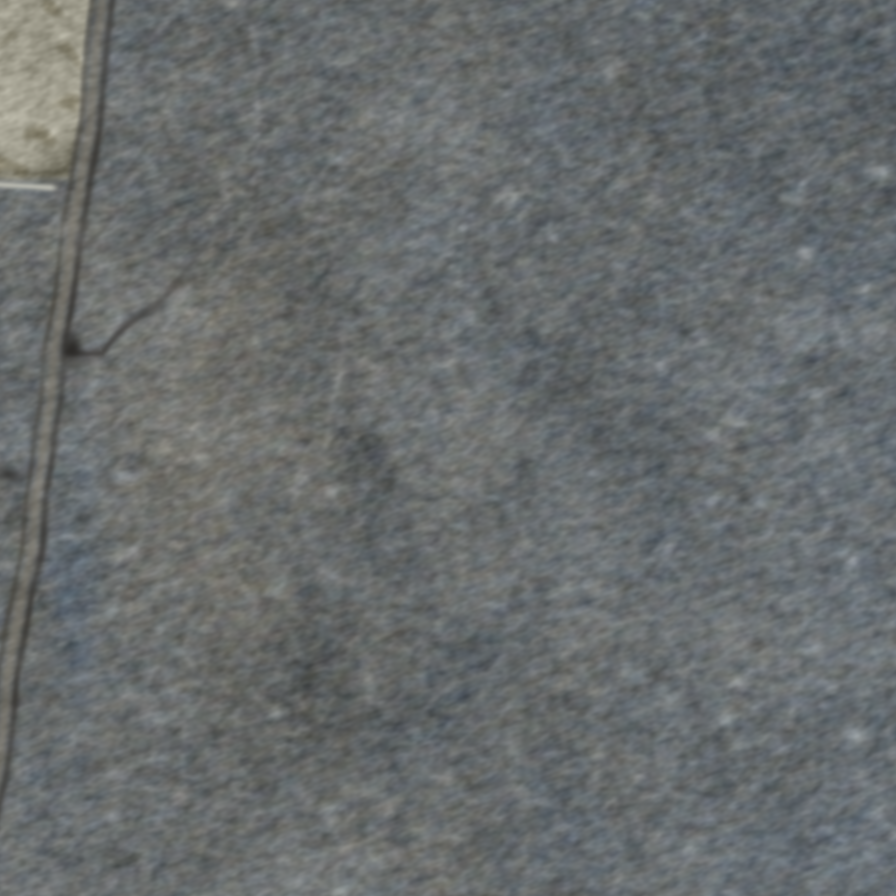
A three.js fragment shader for this texture:

```glsl
varying vec2 vUv;

vec2 hash2(vec2 p) {
  p = vec2(dot(p, vec2(127.1, 311.7)), dot(p, vec2(269.5, 183.3)));
  return fract(sin(p) * 43758.55) * 2.0 - 1.0;
}

float gradientNoise(vec2 p) {
  vec2 i = floor(p), f = fract(p);
  vec2 u = f * f * f * (f * (f * 6.0 - 15.0) + 10.0);
  vec2 e = vec2(1.0, 0.0);
  float low = mix(dot(hash2(i), f), dot(hash2(i + e.xy), f - e.xy), u.x);
  float high = mix(dot(hash2(i + e.yx), f - e.yx), dot(hash2(i + e.xx), f - e.xx), u.x);
  return mix(low, high, u.y);
}

float segment(vec2 p, vec2 a, vec2 b) {
  vec2 ab = b - a;
  return length(p - a - ab * clamp(dot(p - a, ab) / dot(ab, ab), 0.0, 1.0));
}

// Soft spot with separate radii across and up
float blob(vec2 p, vec2 centre, vec2 radius) {
  vec2 d = (p - centre) / radius;
  return exp(-dot(d, d));
}

// Soft line, one at its middle
float line(float d, float width) {
  return exp(-d * d / (width * width));
}

void main() {
  vec2 p = vUv;
  vec2 wobble = vec2(gradientNoise(p * 17.0), gradientNoise(p * 17.0 + 40.0)) * 0.012;
  vec2 q = p + wobble;

  // Grain lies nearly flat, rising slightly to the right
  vec2 g = mat2(0.94, -0.34, 0.34, 0.94) * p * vec2(1.0);
  g.y *= 1.6;
  float fine = gradientNoise(g * 68.0 + 9.0);
  float medium = gradientNoise(g * 33.0 + 21.0);
  float patches = gradientNoise(p * 13.0 + 5.0);
  float clouds = gradientNoise(p * 4.5 + 13.0);
  float tone = fine * 0.115 + medium * 0.11 + patches * 0.075 + clouds * 0.065;
  tone += gradientNoise(g * 120.0) * 0.045;
  tone += smoothstep(0.25, 0.6, medium) * 0.05;

  // Broad worn and shaded areas
  tone += 0.07 * blob(q, vec2(0.49, 0.53), vec2(0.06, 0.025));
  tone += 0.045 * blob(q, vec2(0.5, 0.85), vec2(0.09, 0.07));
  tone += 0.04 * blob(q, vec2(0.92, 0.64), vec2(0.1, 0.04));
  tone += 0.03 * blob(q, vec2(0.2, 0.5), vec2(0.12, 0.2));
  tone += 0.035 * blob(q, vec2(0.3, 0.02), vec2(0.3, 0.08));
  tone += 0.03 * blob(q, vec2(0.88, 0.32), vec2(0.16, 0.14));
  tone -= 0.03 * blob(q, vec2(0.85, 0.88), vec2(0.25, 0.2));
  tone -= 0.03 * blob(q, vec2(0.42, 0.5), vec2(0.07, 0.05));
  tone -= 0.025 * blob(q, vec2(0.45, 0.22), vec2(0.2, 0.06));

  vec3 color = vec3(0.402, 0.418, 0.421) + tone;

  // Warm and cool stains
  float warmth = gradientNoise(p * 9.0 + 70.0) * 0.025 + gradientNoise(g * 42.0 + 90.0) * 0.035;
  warmth += 0.022 * blob(p, vec2(0.22, 0.5), vec2(0.15, 0.3)) - 0.012 * smoothstep(0.5, 1.0, p.x);
  warmth -= 0.035 * blob(q, vec2(0.085, 0.36), vec2(0.03, 0.16));
  color += warmth * vec3(0.8, 0.1, -0.9);
  color.g += gradientNoise(g * 38.0 + 120.0) * 0.018;

  // Scattered pale chips
  for (int i = 0; i < 14; i++) {
    vec2 seed = vec2(float(i) * 1.7 + 3.0, 8.0);
    vec2 centre = hash2(seed) * 0.5 + 0.5;
    float strength = 0.08 + 0.12 * abs(hash2(seed + 5.0).x);
    color += strength * blob(q, centre, vec2(0.011, 0.007));
  }

  // Faint scratches
  float scratch = line(segment(q, vec2(0.287, 0.97), vec2(0.288, 0.82)), 0.006);
  scratch += line(segment(q, vec2(0.386, 0.63), vec2(0.362, 0.49)), 0.005);
  color += 0.05 * scratch;

  // Main crack, signed distance positive on its right
  float crackX = 0.142 * p.y - 0.02 + 0.012 * gradientNoise(vec2(p.y * 7.0, 3.5)) + wobble.x * 0.3;
  float d = p.x - crackX;

  // Pale slab in the upper left corner
  float slab = smoothstep(0.798, 0.808, q.y) * smoothstep(-0.012, -0.024, d);
  vec3 slabColor = vec3(0.645, 0.635, 0.575) + tone * 1.1;
  slabColor -= smoothstep(0.1, 0.45, gradientNoise(p * 30.0 + 60.0)) * vec3(0.16, 0.17, 0.19);
  slabColor -= 0.22 * blob(q, vec2(0.08, 0.815), vec2(0.025, 0.03));
  color = mix(color, slabColor, slab);
  float slabEdge = line(p.y - 0.794 + p.x * 0.06, 0.004) * smoothstep(0.068, 0.055, p.x);
  color = mix(color, vec3(0.74, 0.74, 0.7), slabEdge * 0.85);
  color -= 0.14 * line(p.y - 0.806, 0.005) * smoothstep(0.075, 0.06, p.x);

  // Crack filling with a dark lip on either side
  float worn = 0.75 + 0.6 * gradientNoise(vec2(p.y * 16.0, 8.3));
  color = mix(color, vec3(0.48, 0.465, 0.425) + tone * 0.5, line(d + 0.006, 0.007) * 0.75);
  color = mix(color, vec3(0.2, 0.19, 0.175), line(d - 0.005, 0.005) * worn * 0.8);
  color = mix(color, vec3(0.25, 0.235, 0.2), line(d + 0.017, 0.004) * worn * 0.55);

  // Branch crack and the knot where it starts
  float branch = min(segment(q, vec2(0.075, 0.607), vec2(0.117, 0.607)),
                     segment(q, vec2(0.117, 0.607), vec2(0.185, 0.67)));
  branch = min(branch, segment(q, vec2(0.185, 0.67), vec2(0.25, 0.76)));
  float fade = 0.7 - 0.45 * smoothstep(0.1, 0.25, p.x);
  color = mix(color, vec3(0.23, 0.22, 0.21), line(branch, 0.005) * fade);
  float knot = blob(q, vec2(0.079, 0.612), vec2(0.013, 0.017));
  knot += blob(q, vec2(0.01, 0.472), vec2(0.016, 0.009)) * 0.8;
  color = mix(color, vec3(0.15, 0.14, 0.13), min(knot, 1.0) * 0.85);

  gl_FragColor = vec4(clamp(color, 0.0, 1.0), 1.0);
}
```
